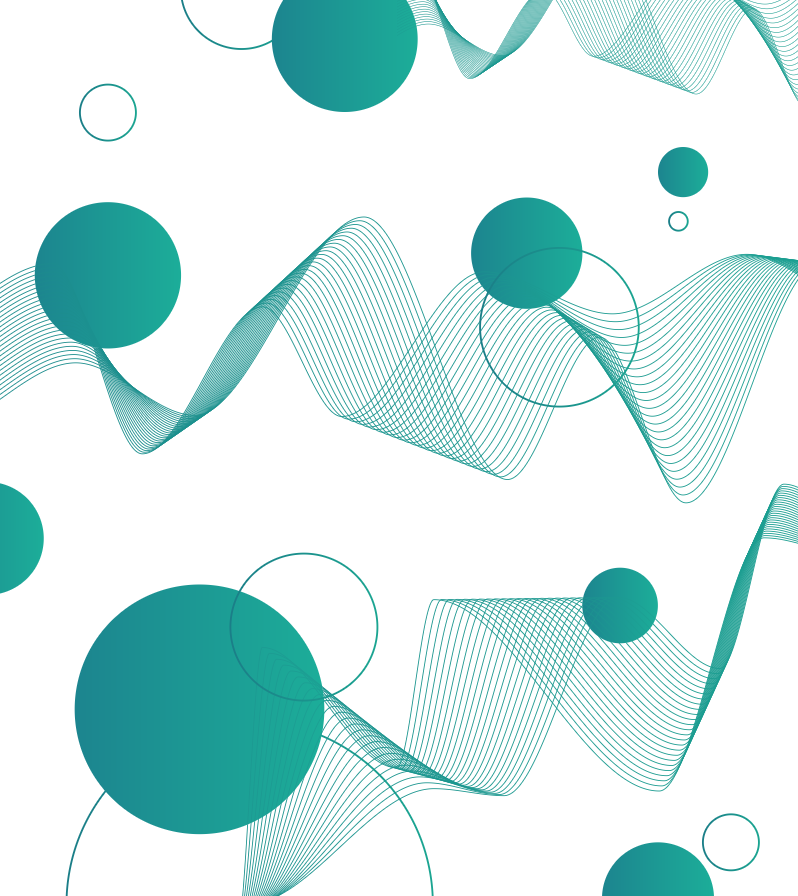
A Shadertoy shader for this background:

```glsl
// Layout space: 768 units tall, y pointing down
const float HEIGHT = 768.0;
const vec3 DEEP = vec3(0.11, 0.52, 0.56);
const vec3 MINT = vec3(0.11, 0.68, 0.60);

// Crests and troughs of each ribbon: first line in xy, last line in zw
const vec4 WAVE[9] = vec4[9](
    vec4(-100, 300, -60, 370), vec4(45, 226, 65, 311), vec4(122, 389, 167, 356),
    vec4(225, 263, 312, 186), vec4(293, 357, 435, 411), vec4(415, 233, 514, 289),
    vec4(525, 269, 588, 431), vec4(640, 218, 702, 226), vec4(740, 260, 800, 260));
const vec4 FOLD[9] = vec4[9](
    vec4(203, 800, 212, 775), vec4(225, 555, 372, 676), vec4(340, 658, 432, 682),
    vec4(372, 514, 530, 512), vec4(565, 678, 617, 573), vec4(655, 461, 672, 415),
    vec4(730, 475, 760, 470), vec4(800, 480, 820, 480), vec4(900, 480, 920, 480));

// Circles: centre and radius
const vec3 DISCS[8] = vec3[8](
    vec3(295.5, 33.5, 62.5), vec3(92.5, 236, 62.7), vec3(451.5, 217, 47.7),
    vec3(585.5, 147.5, 21.5), vec3(-11, 461.5, 48.5), vec3(171, 608, 107),
    vec3(531.5, 519, 32.4), vec3(564, 770, 48));
const vec3 RINGS[7] = vec3[7](
    vec3(207, -10, 52), vec3(214, 775, 157), vec3(92.5, 96.5, 24),
    vec3(581.5, 189.7, 8), vec3(479.5, 280.5, 68), vec3(260.5, 537.5, 63),
    vec3(626.5, 722, 24));

// Share of a pixel covered by a stroke at distance d
float stroke(float d, float width, float pixel) {
    return clamp(0.5 * (width + pixel) - d, 0.0, min(width, pixel)) / pixel;
}

// Blend of eased lines running between two boundary waves
float ribbon(vec2 p, vec4 keys[9], float width, float pixel) {
    const int LINES = 25;
    float clearing = 1.0;
    for (int i = 0; i < LINES; i++) {
        float t = float(i) / float(LINES - 1);
        vec2 a = mix(keys[0].xy, keys[0].zw, t);
        for (int k = 1; k < 9; k++) {
            vec2 b = mix(keys[k].xy, keys[k].zw, t);
            if (p.x >= a.x && p.x < b.x) {
                vec2 span = b - a;
                float u = (p.x - a.x) / span.x;
                float y = a.y + span.y * u * u * (3.0 - 2.0 * u);
                float slope = 6.0 * u * (1.0 - u) * span.y / span.x;
                float d = abs(p.y - y) / sqrt(1.0 + slope * slope);
                clearing *= 1.0 - stroke(d, width, pixel);
            }
            a = b;
        }
    }
    return 1.0 - clearing;
}

// Horizontal gradient across a circle
vec3 circleColour(vec2 p, vec3 circle) {
    return mix(DEEP, MINT, clamp(0.5 + 0.5 * (p.x - circle.x) / circle.z, 0.0, 1.0));
}

vec3 drawRing(vec3 colour, vec2 p, vec3 ring, float pixel) {
    float d = abs(length(p - ring.xy) - ring.z);
    return mix(colour, circleColour(p, ring) * 0.95, stroke(d, 1.6, pixel));
}

void mainImage(out vec4 fragColor, in vec2 fragCoord) {
    float pixel = HEIGHT / iResolution.y;
    vec2 p = vec2(fragCoord.x, iResolution.y - fragCoord.y) * pixel;
    vec3 colour = vec3(1.0);

    // Rings tucked behind the discs
    for (int i = 0; i < 2; i++) colour = drawRing(colour, p, RINGS[i], pixel);

    // Solid discs
    float solid = 0.0;
    for (int i = 0; i < 8; i++) {
        float d = length(p - DISCS[i].xy) - DISCS[i].z;
        float cover = clamp(0.5 - d / pixel, 0.0, 1.0);
        colour = mix(colour, circleColour(p, DISCS[i]), cover);
        solid = max(solid, cover);
    }

    // Line ribbons, the upper one a smaller copy of the middle one
    float ink = 0.0;
    if (p.y < 110.0 && p.x > 340.0) {
        vec2 small = (p - vec2(327, -166)) / vec2(0.62, 0.6);
        ink = ribbon(small, WAVE, 0.8, pixel / 0.61);
    } else if (p.y > 170.0 && p.y < 440.0) {
        ink = ribbon(p, WAVE, 0.75, pixel);
    }
    if (p.y > 405.0 && p.x > 195.0) {
        ink = max(ink, ribbon(p, FOLD, 0.75, pixel));
    }
    vec3 lineColour = mix(DEEP, MINT, 0.3 + 0.5 * p.x * iResolution.y / (HEIGHT * iResolution.x));
    colour = mix(colour, lineColour * 0.96, ink * (1.0 - 0.5 * solid));

    // Rings in front
    for (int i = 2; i < 7; i++) colour = drawRing(colour, p, RINGS[i], pixel);

    fragColor = vec4(colour, 1.0);
}
```
